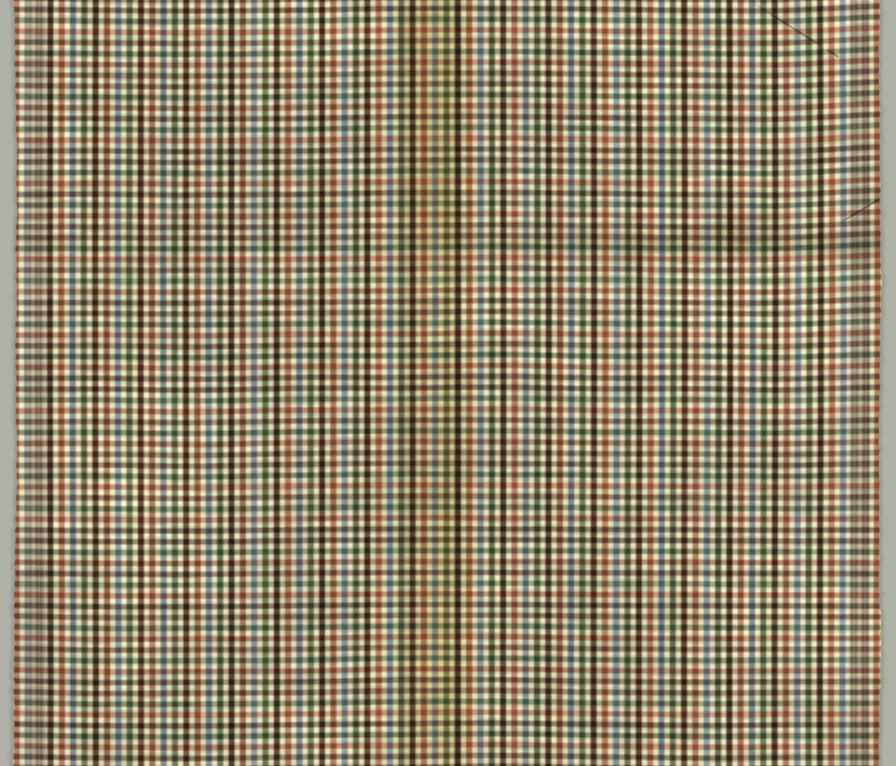
A WebGL 2 fragment shader for this pattern:

```glsl
#version 300 es
precision highp float;
// Worn checked cloth: four-colour warp and three-colour weft on cream, with folds and selvages.
uniform vec2 u_resolution;
out vec4 fragColor;

float hash(vec2 p) {
  p = fract(p * vec2(0.1031, 0.1137));
  p += dot(p, p.yx + 33.33);
  return fract((p.x + p.y) * p.x * 7.31);
}

float noise(vec2 p) {
  vec2 i = floor(p), f = fract(p);
  f = f * f * (3.0 - 2.0 * f);
  return mix(mix(hash(i), hash(i + vec2(1, 0)), f.x),
             mix(hash(i + vec2(0, 1)), hash(i + vec2(1, 1)), f.x), f.y);
}

// Soft stripe centred on each whole number
float stripe(float t, float halfWidth, float blur) {
  float d = abs(fract(t + 0.5) - 0.5);
  return 1.0 - smoothstep(halfWidth - blur, halfWidth + blur, d);
}

// Gaussian bump for stains and folds
float bump(float d, float width) {
  return exp(-d * d / (width * width));
}

float segment(vec2 p, vec2 a, vec2 b) {
  vec2 ab = b - a;
  return length(p - a - ab * clamp(dot(p - a, ab) / dot(ab, ab), 0.0, 1.0));
}

vec3 warpColour(float i) {
  float k = mod(i, 4.0);
  if (k < 0.5) return vec3(0.15, 0.08, 0.05);  // black
  if (k < 1.5) return vec3(0.50, 0.27, 0.19);  // red
  if (k < 2.5) return vec3(0.32, 0.40, 0.48);  // blue
  return vec3(0.22, 0.27, 0.17);               // green
}

// Seven-thread order, so that reds fall three and four rows apart
vec3 weftColour(float i) {
  float k = mod(i, 7.0);
  if (mod(k, 4.0) < 0.5) return vec3(0.22, 0.28, 0.18);            // green
  if (k > 2.5 && mod(k, 3.0) < 0.5) return vec3(0.49, 0.25, 0.17); // red
  return vec3(0.27, 0.19, 0.13);                                   // brown
}

void main() {
  vec2 p = gl_FragCoord.xy / u_resolution.x;
  float pixel = 1.0 / u_resolution.x;

  // Slight slack in the cloth
  vec2 q = p;
  q.x += 0.0012 * sin(p.y * 7.0 + 1.0) * (p.x - 0.4);
  q.y += 0.0012 * sin(p.x * 9.0) + 0.0014 * (noise(p * 9.0) - 0.5);
  q.y -= 0.005 * smoothstep(0.85, 1.0, p.x) * smoothstep(0.2, 0.6, p.y);

  // Warp and weft, each colour alternating with cream
  vec2 pitch = vec2(0.01264, 0.01209);
  vec2 cell = (q - vec2(0.3594, 0.409)) / pitch;
  vec2 index = floor(cell + 0.5);
  vec2 blur = 0.5 * pixel / pitch + 0.10;
  float warpCover = stripe(cell.x, 0.27, blur.x);
  float weftCover = stripe(cell.y, 0.26, blur.y);
  vec3 cream = vec3(0.90, 0.88, 0.73);
  vec3 warpDye = warpColour(index.x) * (0.85 + 0.3 * hash(index.xx + 7.0));
  vec3 weftDye = weftColour(index.y) * (0.80 + 0.4 * hash(index.yy + 41.0));
  vec3 warp = mix(cream, warpDye, warpCover);
  vec3 weft = mix(cream, weftDye, weftCover);

  // Threads both lie side by side and tint each other
  float warpShare = 0.58 + 0.16 * (noise(cell * vec2(1.0, 0.35)) - 0.5);
  vec3 tinted = pow(warp, vec3(warpShare)) * pow(weft, vec3(1.0 - warpShare));
  vec3 cloth = mix(mix(weft, warp, warpShare), tinted, 0.45);

  // Selvages: fine mauve-grey threads
  float side = min(p.x, 1.0 - p.x);
  float selvage = smoothstep(0.027, 0.032, side) * (1.0 - smoothstep(0.049, 0.054, side));
  vec3 mauve = mix(vec3(0.42, 0.34, 0.32), vec3(0.60, 0.53, 0.47), stripe(cell.x * 2.0, 0.2, 0.2));
  cloth = mix(cloth, mix(mauve, weft, 0.42), 0.7 * selvage);

  // Thread unevenness and faded patches
  cloth *= 0.92 + 0.16 * noise(cell * vec2(0.4, 3.0));
  cloth *= 0.95 + 0.10 * noise(p * 6.0 + 3.0);

  // Brown centre fold with a dark crease
  float drift = 0.004 * sin(p.y * 6.0);
  float fold = bump(p.x - 0.487 - drift, 0.038) * (0.55 + 0.45 * noise(vec2(3.0, p.y * 8.0)));
  cloth = mix(cloth, cloth * vec3(0.78, 0.72, 0.58) + vec3(0.08, 0.07, 0.03), 0.7 * fold);
  cloth *= 1.0 - 0.20 * bump(p.x - 0.510, 0.004) - 0.10 * bump(p.x - 0.455, 0.010);

  // Cross fold and stains at the upper right
  float crossFold = bump(p.y - 0.582, 0.017) * (0.25 + 0.75 * smoothstep(0.4, 0.8, p.x));
  float spot = bump(length((p - vec2(0.82, 0.60)) * vec2(1.0, 1.2)), 0.035);
  cloth *= 1.0 - (0.17 * crossFold + 0.14 * spot) * vec3(0.8, 0.9, 1.1);

  // Loose creases
  float crease = min(segment(p, vec2(0.895, 0.580), vec2(0.980, 0.632)),
                     segment(p, vec2(0.835, 0.855), vec2(0.935, 0.792)));
  float worn = 0.32 * smoothstep(0.25, 0.65, noise(p * 60.0));
  cloth *= 1.0 - worn * (1.0 - smoothstep(0.0004, 0.0010 + pixel, crease));

  // Grey ground, ragged edges and their shadow
  float ragged = 0.017 + 0.004 * (noise(vec2(p.x * 2.0, p.y * 9.0)) - 0.5)
               + 0.002 * (noise(vec2(p.x * 2.0, p.y * 130.0)) - 0.5);
  float inside = smoothstep(-pixel, pixel, side - ragged);
  vec3 ground = vec3(0.69, 0.70, 0.66) * (1.0 - 0.15 * bump(side - ragged, 0.004));
  fragColor = vec4(mix(ground, cloth, inside), 1.0);
}
```
